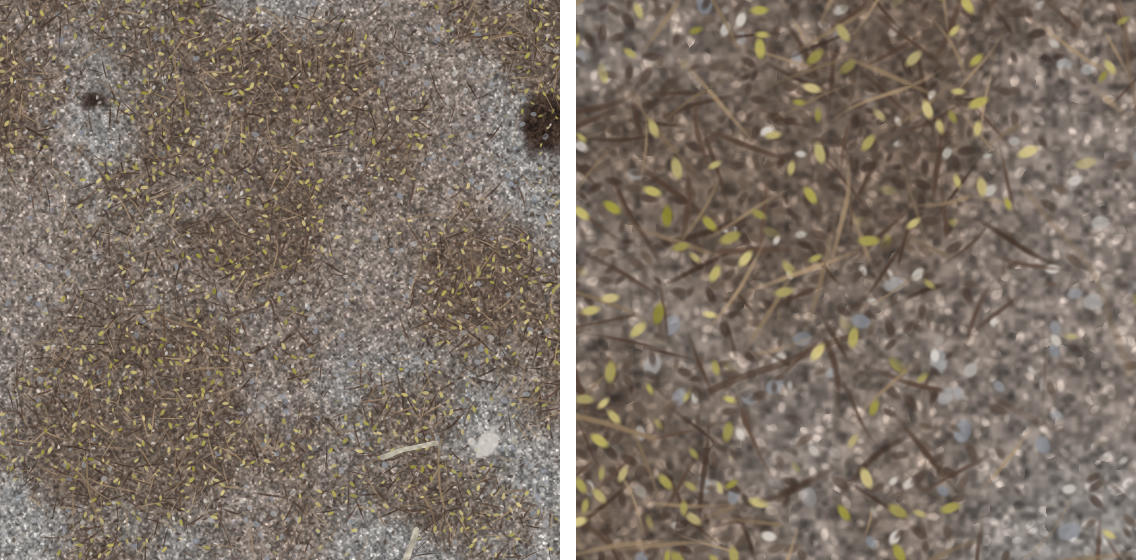
Left: the whole. Right: its middle third, enlarged.
Write a three.js fragment shader that draws this texture.

```glsl
varying vec2 vUv;

const float TAU = 6.2831853;
const float EDGE = 0.0012;
const float TWIG_COUNT = 46.0;
const float GRAIN_CONTRAST = 0.42;
const float LITTER_LOW = 0.30;
const float LITTER_HIGH = 0.98;

const vec3 COOL_GREY = vec3(0.60, 0.59, 0.58);
const vec3 WARM_GREY = vec3(0.56, 0.515, 0.485);
const vec3 SOIL = vec3(0.41, 0.345, 0.295);
const vec3 DARK_SOIL = vec3(0.23, 0.18, 0.155);
const vec3 BLUE_STONE = vec3(0.54, 0.57, 0.62);
const vec3 PALE_STONE = vec3(0.80, 0.78, 0.75);
const vec3 BARK = vec3(0.29, 0.22, 0.18);
const vec3 STRAW = vec3(0.60, 0.51, 0.40);
const vec3 SEED_PALE = vec3(0.82, 0.76, 0.53);
const vec3 SEED_GREEN = vec3(0.60, 0.58, 0.20);
const vec3 PALE_WOOD = vec3(0.76, 0.73, 0.66);

vec4 hash4(vec3 p) {
  vec4 q = fract(p.xyzx * vec4(0.1031, 0.1030, 0.0973, 0.1099));
  q += dot(q, q.wzxy + 33.33);
  return fract((q.xxyz + q.yzzw) * q.zywx);
}

float noise(vec2 p) {
  vec2 i = floor(p), f = fract(p);
  f = f * f * (3.0 - 2.0 * f);
  float low = mix(hash4(vec3(i, 1.0)).x, hash4(vec3(i + vec2(1, 0), 1.0)).x, f.x);
  float high = mix(hash4(vec3(i + vec2(0, 1), 1.0)).x, hash4(vec3(i + 1.0, 1.0)).x, f.x);
  return mix(low, high, f.y);
}

float fbm(vec2 p) {
  float sum = 0.0, amp = 0.5;
  for (int i = 0; i < 5; i++) {
    sum += amp * noise(p);
    p = mat2(1.6, 1.2, -1.2, 1.6) * p + 7.3;
    amp *= 0.5;
  }
  return sum / 0.97;
}

vec2 rotate(vec2 p, float angle) {
  float c = cos(angle), s = sin(angle);
  return vec2(c * p.x + s * p.y, c * p.y - s * p.x);
}

float patchAt(vec2 uv, vec2 centre, vec2 radius) {
  vec2 d = (uv - centre) / radius;
  return exp(-dot(d, d));
}

// Random ellipses, one per cell: x = coverage, y = tone, z = second tone
vec3 scatter(vec2 uv, float scale, float seed, vec2 size, float density) {
  vec2 p = uv * scale, cell = floor(p);
  vec3 best = vec3(0.0, 0.5, 0.5);
  for (int y = -1; y <= 1; y++) {
    for (int x = -1; x <= 1; x++) {
      vec2 id = cell + vec2(x, y);
      vec4 r = hash4(vec3(id + 50.0, seed));
      vec4 look = hash4(vec3(id + 90.0, seed + 17.0));
      vec2 axes = size * (0.6 + 0.6 * r.w);
      vec2 q = rotate(p - id - 0.1 - 0.8 * r.xy, TAU * r.z) / axes;
      float dist = (length(q) - 1.0) * axes.y / scale;
      float cover = smoothstep(EDGE, -EDGE, dist);
      cover *= smoothstep(-0.04, 0.04, density - look.x);
      if (cover > best.x) best = vec3(cover, look.yz);
    }
  }
  return best;
}

float litterAmount(vec2 uv) {
  float heap = patchAt(uv, vec2(0.56, 0.93), vec2(0.16, 0.11));
  heap += patchAt(uv, vec2(0.30, 0.69), vec2(0.10, 0.12));
  heap += patchAt(uv, vec2(0.19, 0.85), vec2(0.12, 0.06));
  heap += patchAt(uv, vec2(0.52, 0.56), vec2(0.06, 0.12));
  heap += patchAt(uv, vec2(0.87, 0.48), vec2(0.14, 0.13));
  heap += patchAt(uv, vec2(0.95, 0.92), vec2(0.10, 0.09));
  heap += patchAt(uv, vec2(0.18, 0.17), vec2(0.25, 0.09));
  heap += patchAt(uv, vec2(0.82, 0.09), vec2(0.20, 0.09));
  float clump = 0.5 + 1.7 * (fbm(uv * 6.0 + 3.0) - 0.5);
  return smoothstep(LITTER_LOW, LITTER_HIGH, clump + 0.36 * min(heap, 1.0));
}

float stick(vec2 uv, vec2 a, vec2 b, float width) {
  vec2 d = b - a;
  float t = clamp(dot(uv - a, d) / dot(d, d), 0.0, 1.0);
  return smoothstep(EDGE, -EDGE, length(uv - a - d * t) - width);
}

void main() {
  vec2 uv = vUv;
  float litter = litterAmount(uv);
  float damp = patchAt(uv, vec2(0.975, 0.78), vec2(0.055, 0.06));
  damp = max(damp, 0.7 * patchAt(uv, vec2(0.17, 0.82), vec2(0.035, 0.022)));

  // Stony ground
  vec3 color = mix(WARM_GREY, COOL_GREY, smoothstep(0.3, 0.7, noise(uv * 4.0) + 0.2 - 0.3 * uv.y));
  color = mix(color, SOIL, 0.75 * litter);
  color = mix(color, DARK_SOIL, smoothstep(0.2, 0.7, damp + 0.3 * (noise(uv * 40.0) - 0.5)));
  color *= 0.97 + GRAIN_CONTRAST * (noise(uv * 130.0) + noise(uv * 270.0) - 1.0);
  vec3 s = scatter(uv, 150.0, 1.0, vec2(0.50, 0.34), 0.8);
  color *= mix(0.93, 0.74 + 0.58 * s.y, s.x);
  s = scatter(uv, 82.0, 2.0, vec2(0.45, 0.32), 0.5);
  color = mix(color, color * (0.82 + 0.45 * s.y), 0.75 * s.x);
  s = scatter(uv, 52.0, 3.0, vec2(0.30, 0.22), 0.22 * (1.0 - 0.6 * litter));
  color = mix(color, mix(BLUE_STONE, PALE_STONE, s.y * s.y), 0.65 * s.x);
  s = scatter(uv, 70.0, 4.0, vec2(0.26, 0.17), 0.10);
  color = mix(color, PALE_STONE * (0.88 + 0.22 * s.y), 0.85 * s.x);

  // Crumbs and fibres
  vec2 bent = uv + 0.012 * (vec2(noise(uv * 22.0), noise(uv * 22.0 + 40.0)) - 0.5);
  s = scatter(uv, 105.0, 5.0, vec2(0.50, 0.24), 0.08 + 0.5 * litter);
  color = mix(color, mix(DARK_SOIL, SOIL, s.y), 0.7 * s.x);
  s = scatter(bent, 40.0, 6.0, vec2(0.75, 0.055), 0.10 + 0.8 * litter);
  color = mix(color, BARK * (0.8 + 0.5 * s.y), 0.8 * s.x);
  s = scatter(bent, 34.0, 7.0, vec2(0.75, 0.045), 0.03 + 0.7 * litter);
  color = mix(color, STRAW * (0.8 + 0.4 * s.y), 0.75 * s.x);

  // Curved twigs
  for (float i = 0.0; i < TWIG_COUNT; i++) {
    vec4 r = hash4(vec3(i, 11.0, 5.0)), t = hash4(vec3(i, 23.0, 9.0));
    vec2 q = rotate(bent - r.xy, TAU * r.z);
    float span = 0.02 + 0.05 * r.w;
    float gap = abs(q.y - (t.x - 0.5) * 7.0 * q.x * q.x) - mix(0.0008, 0.0022, t.y);
    float cover = smoothstep(EDGE, -EDGE, max(gap, abs(q.x) - span));
    color = mix(color, mix(BARK, STRAW, t.z), cover * mix(0.35, 0.9, litter));
  }

  // Seeds, pale sticks and chalky spot
  s = scatter(uv, 64.0, 8.0, vec2(0.34, 0.17), 0.01 + 0.48 * litter);
  color = mix(color, mix(SEED_GREEN, SEED_PALE, sqrt(s.y)) * (0.85 + 0.25 * s.z), 0.88 * s.x);
  float wood = max(stick(bent, vec2(0.681, 0.185), vec2(0.781, 0.208), 0.005),
                   stick(bent, vec2(0.720, -0.01), vec2(0.742, 0.057), 0.006));
  color = mix(color, PALE_WOOD * (0.8 + 0.35 * noise(uv * 120.0)), wood);
  float chalk = patchAt(uv, vec2(0.87, 0.21), vec2(0.032, 0.026)) + 0.7 * (noise(uv * 75.0) - 0.5);
  chalk *= step(length(uv - vec2(0.87, 0.21)), 0.06);
  color = mix(color, PALE_STONE * 1.04, 0.85 * smoothstep(0.4, 0.65, chalk));

  gl_FragColor = vec4(color, 1.0);
}
```
